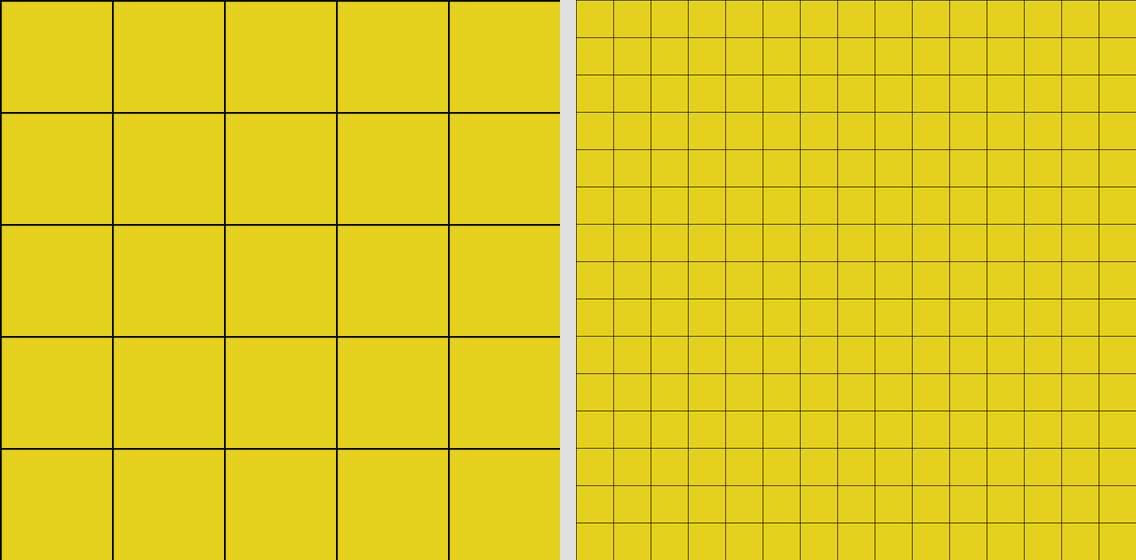
Left: one tile. Right: repeated 3 by 3.
This pattern is drawn by a Shadertoy shader. Its source:

```glsl
// Yellow square tiles, five across and five down, parted by thin black lines.
// Each line lies along the left and top side of its cell; its edges are
// smoothed by the exact share of the pixel that the line covers.

const float REPEATS = 5.0;
const float LINE_WIDTH = 0.0031;  // share of the canvas side
const vec3 TILE_YELLOW = vec3(0.898, 0.820, 0.114);
const vec3 LINE_BLACK = vec3(0.0);

// Signed offset from the nearest line centre, wrapping at the canvas edges
vec2 offsetFromLine(vec2 p, float repeats, float width) {
    vec2 cell = (p - 0.5 * width) * repeats;
    return (fract(cell + 0.5) - 0.5) / repeats;
}

// Share of a pixel covered by a band of the given width, per axis
vec2 bandCoverage(vec2 offset, float width, vec2 pixel) {
    vec2 halfBand = vec2(0.5 * width);
    vec2 upper = min(offset + 0.5 * pixel, halfBand);
    vec2 lower = max(offset - 0.5 * pixel, -halfBand);
    return clamp((upper - lower) / pixel, 0.0, 1.0);
}

// Union of the vertical and horizontal lines
float gridMask(vec2 p, float repeats, float width, vec2 pixel) {
    vec2 band = bandCoverage(offsetFromLine(p, repeats, width), width, pixel);
    return 1.0 - (1.0 - band.x) * (1.0 - band.y);
}

void mainImage(out vec4 fragColor, in vec2 fragCoord) {
    vec2 pixel = 1.0 / iResolution.xy;
    vec2 uv = fragCoord * pixel;

    // Measure downward so that lines start at the top edge
    vec2 p = vec2(uv.x, 1.0 - uv.y);

    float grid = gridMask(p, REPEATS, LINE_WIDTH, pixel);
    fragColor = vec4(mix(TILE_YELLOW, LINE_BLACK, grid), 1.0);
}
```
